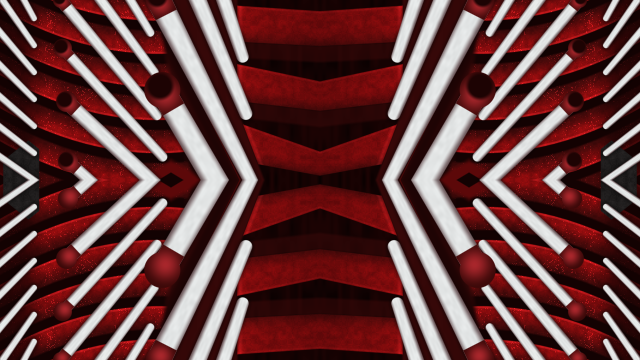
This pattern is drawn by a Shadertoy shader. Its source:

```glsl
const vec3 BLACK_RED = vec3(0.075, 0.008, 0.008);
const vec3 DARK_RED = vec3(0.24, 0.035, 0.035);
const vec3 RED = vec3(0.48, 0.04, 0.045);
const vec3 BRIGHT_RED = vec3(0.66, 0.15, 0.17);
const vec3 STEEL = vec3(0.89, 0.90, 0.90);
const vec3 STEEL_EDGE = vec3(0.42, 0.34, 0.35);

// Bars: outer end xy, inner end xy, in percent of canvas height
const int BARS = 10;
const vec4 ENDS[BARS] = vec4[BARS](
    vec4(53.0, 50.5, 47.2, 41.0), vec4(61.3, 50.5, 46.1, 30.0),
    vec4(72.0, 50.0, 45.4, 18.0), vec4(71.5, 36.6, 43.8, 6.5),
    vec4(70.4, 21.8, 42.9, -4.0), vec4(70.0, 5.2, 59.7, -4.0),
    vec4(27.4, 52.0, 21.5, 34.3), vec4(34.8, 52.0, 20.6, 18.5),
    vec4(44.8, 50.0, 16.3, -6.0), vec4(43.8, 25.0, 25.7, -6.0));
// Outer radius, inner radius, cap radius (0 = bare)
const vec3 SIZES[BARS] = vec3[BARS](
    vec3(1.3, 1.2, 0.0), vec3(1.5, 1.3, 0.0),
    vec3(1.7, 1.4, 2.2), vec3(1.5, 1.4, 2.6),
    vec3(2.1, 2.0, 2.9), vec3(1.7, 1.7, 2.8),
    vec3(2.1, 1.7, 0.0), vec3(2.4, 1.8, 0.0),
    vec3(3.4, 1.8, 3.7), vec3(3.4, 3.4, 5.0));

float hash(vec2 p) {
    vec3 q = fract(vec3(p.xyx) * 0.1031);
    q += dot(q, q.yzx + 33.33);
    return fract((q.x + q.y) * q.z);
}

float noise(vec2 p) {
    vec2 i = floor(p), f = fract(p);
    f = f * f * (3.0 - 2.0 * f);
    return mix(mix(hash(i), hash(i + vec2(1, 0)), f.x),
               mix(hash(i + vec2(0, 1)), hash(i + vec2(1, 1)), f.x), f.y);
}

float fill(float dist, float soft) {
    return 1.0 - smoothstep(-soft, soft, dist);
}

// Curved red slats behind the outer bars
vec3 sideSlats(vec2 p, float soft, float grain) {
    float bend = 0.0065 * (p.x - 45.0) * (p.x - 45.0);
    float t = fract((p.y - bend + 2.0) / 9.2);
    float edge = soft / 9.2;
    float slat = smoothstep(0.0, edge * 2.0, t) * fill(t - 0.72, edge * 2.0);
    vec3 lit = mix(RED * 1.12, DARK_RED, smoothstep(0.15, 0.72, t)) * (0.8 + 0.4 * grain);
    lit += 0.3 * BRIGHT_RED * fill(abs(t - 0.06) - 0.03, edge);
    lit += 0.35 * BRIGHT_RED * smoothstep(0.8, 0.95, noise(p * 3.5));
    float fade = fill(p.x - 79.0, 4.0);
    return mix(BLACK_RED, lit, slat * mix(0.3, 1.0, fade));
}

// Deep red panels between the large diagonal bars
vec3 diagonalPanels(vec2 p, float soft) {
    float across = p.x - 19.2 - 0.5 * p.y;
    float sheen = 0.5 + 0.5 * cos(across * 0.75 - 0.5);
    vec3 col = mix(BLACK_RED, DARK_RED, 0.25 + sheen * 0.75);
    return mix(col, RED, 0.6 * fill(abs(across - 3.0) - 0.15, soft));
}

// Stacked chevrons in the middle column, each with a dim layer under it
vec3 chevrons(vec2 p, float soft, float grain) {
    float u = p.x / 21.0;
    vec3 col = BLACK_RED * (0.5 + noise(p * vec2(0.9, 0.15)));
    float side = min(15.5 + 0.38 * p.y, 23.0);
    col = mix(col, DARK_RED, 0.8 * smoothstep(-0.5, 0.5, p.x - side));
    for (int i = 0; i < 3; i++) {
        float k = float(i);
        float top = 7.9 + 19.5 * k + (7.4 - 3.0 * k) * u;
        float low = 1.2 + 18.0 * k + (3.9 - 1.4 * k) * u;
        float under = max(max(p.y - low, low - 4.5 - p.y), p.x - side);
        col = mix(col, DARK_RED, 0.5 * step(0.5, k) * fill(under, 0.5));
        float band = max(max(p.y - top, low - p.y), p.x - side);
        float h = clamp((p.y - low) / (top - low), 0.0, 1.0);
        vec3 lit = mix(DARK_RED, RED, smoothstep(-0.2, 0.45, h));
        lit *= (0.8 + 0.35 * grain) * mix(0.88, 1.08, u);
        lit += 0.22 * BRIGHT_RED * fill(abs(p.x - side + 0.8) - 0.5, 0.5);
        lit += 0.12 * BRIGHT_RED * fill(abs(p.y - top + 0.4) - 0.2, 0.3);
        col = mix(col, lit, fill(band, soft));
    }
    return col;
}

// Tapered steel bar with a soft shadow and an optional red cap
vec3 drawBar(vec3 col, vec2 p, vec4 ends, vec3 size, float hollow, float soft) {
    vec2 axis = ends.zw - ends.xy, q = p - ends.xy;
    float len = length(axis);
    vec2 dir = axis / len;
    float along = dot(q, dir);
    float t = clamp(along / len, 0.0, 1.0);
    float radius = mix(size.x, size.y, t);
    float dist = length(q - axis * t) - radius;
    float across = dot(q, vec2(-dir.y, dir.x)) / radius;
    col *= 1.0 - 0.4 * fill(dist - 0.4, 0.8);
    float sheen = 1.0 - smoothstep(0.45, 1.1, abs(across + 0.08));
    vec3 metal = mix(STEEL_EDGE, STEEL, sheen);
    metal *= 0.97 + 0.06 * noise(vec2(across * 4.0, along * 0.6));
    col = mix(col, metal, fill(dist, soft));
    if (size.z > 0.0) {
        float ball = length(q) - size.z;
        float sleeve = max(dist, along - size.z * 1.25);
        float light = 1.0 - smoothstep(0.0, 1.3, length(q / size.z - dir * 0.35));
        vec3 paint = mix(DARK_RED, BRIGHT_RED, light);
        float cup = length((q + dir * size.z * 0.25) / size.z) - 0.72;
        paint = mix(paint, BLACK_RED * 1.5, hollow * fill(cup, 0.15));
        col = mix(col, paint, fill(min(ball, sleeve), soft));
    }
    return col;
}

void mainImage(out vec4 fragColor, in vec2 fragCoord) {
    vec2 centered = (fragCoord - 0.5 * iResolution.xy) / iResolution.y * 100.0;
    vec2 p = abs(centered);
    float soft = 75.0 / iResolution.y;
    float hollow = step(0.0, centered.y);
    float grain = 0.6 * noise(p * 0.8) + 0.4 * noise(p * 3.0);

    // Background layers, from the middle outward
    float across = p.x - 19.2 - 0.5 * p.y;
    vec3 col = mix(chevrons(p, soft, grain), diagonalPanels(p, soft), smoothstep(-0.5, 0.5, across));
    float outer = smoothstep(-1.0, 1.0, p.x - 36.0 - 0.2 * p.y);
    col = mix(col, sideSlats(p, soft, grain), outer);

    // Dark diamond on the horizontal axis and grey corner wedge
    float diamond = abs(p.x - 41.4) / 3.5 + p.y / 2.1 - 1.0;
    col = mix(col, RED * 0.75, fill(diamond - 1.6, 0.6));
    col = mix(col, BLACK_RED, fill(diamond, 0.12));
    float wedge = max(abs(p.x - 83.0) - 5.0, p.y - 11.0 + 0.8 * abs(p.x - 81.0));
    col = mix(col, vec3(0.13, 0.12, 0.12) * (0.6 + 0.6 * grain), fill(wedge, soft));

    // Fan of thin bars along the outer edge
    for (int i = 0; i < 7; i++) {
        float k = float(i);
        vec2 inner = vec2(79.5, 7.5 * k);
        vec2 lean = vec2(mix(1.45, 0.55, k / 6.0), 1.0) * 12.0;
        if (i == 0) inner -= lean * 0.2;
        col = drawBar(col, p, vec4(inner + lean, inner), vec3(1.05, 0.9, 0.0), 0.0, soft);
    }

    for (int i = 0; i < BARS; i++) {
        col = drawBar(col, p, ENDS[i], SIZES[i], hollow, soft);
    }
    fragColor = vec4(col, 1.0);
}
```
